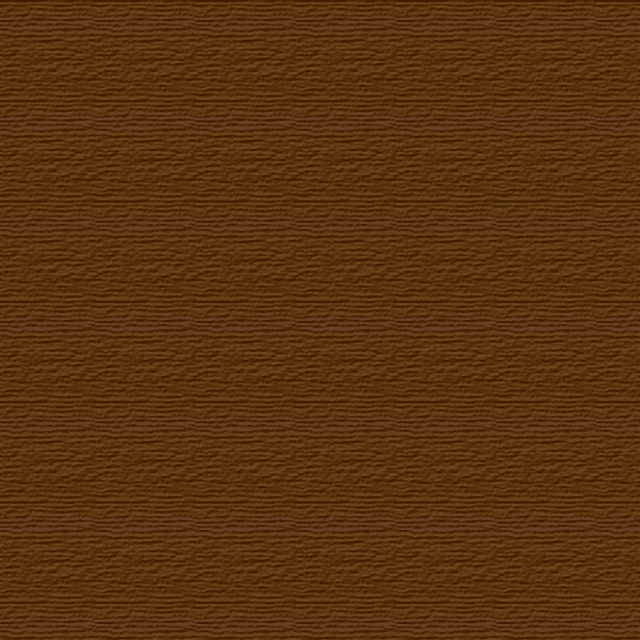
Write a WebGL 1 fragment shader that draws this texture.

```glsl
precision highp float;
// Dark brown embossed wood grain, tiled in small square patches.
// Sine ridges, stretched fibres and fine pits form a height field,
// lit from the upper left by differencing; a reddish band crosses each tile.

uniform vec2 u_resolution;

#define REPEATS 6.38          // tiles across and down
#define RIDGES 20.0           // ridge lines per tile
#define RIDGE_HEIGHT 0.19
#define FIBRE_HEIGHT 1.15
#define PIT_HEIGHT 0.8
#define SPECKLE_HEIGHT 0.45
#define TONE_DEPTH 0.08       // strength of the broad light and dark streaks
#define LIGHT_STEP vec2(0.008, 0.016)
#define DARK_BROWN vec3(0.25, 0.11, 0.0)
#define LIGHT_BROWN vec3(0.42, 0.27, 0.11)
#define RED_BROWN vec3(0.41, 0.25, 0.16)

const float TAU = 6.2831853;

float hash(vec2 cell) {
  return fract(sin(dot(cell, vec2(127.1, 311.7))) * 43758.5);
}

// Value noise that wraps once per tile; cells sets its cell counts.
float tileNoise(vec2 tile, vec2 cells, float seed) {
  vec2 p = tile * cells;
  vec2 i = floor(p);
  vec2 f = p - i;
  f = f * f * (3.0 - 2.0 * f);
  vec2 a = mod(i, cells) + seed;
  vec2 b = mod(i + 1.0, cells) + seed;
  return mix(mix(hash(a), hash(vec2(b.x, a.y)), f.x),
             mix(hash(vec2(a.x, b.y)), hash(b), f.x), f.y);
}

// Soft-edged horizontal zone between two heights of the tile.
float zone(float y, float start, float end, float soft) {
  return smoothstep(start - soft, start + soft, y)
       * (1.0 - smoothstep(end - soft, end + soft, y));
}

float woodHeight(vec2 p) {
  vec2 tile = fract(p);
  float rough = zone(tile.y, 0.45, 0.85, 0.15);

  // Ridges drift along the tile and slip back at its side seam.
  float drift = 0.3 * tile.x * (1.0 - smoothstep(0.9, 1.0, tile.x));
  float warp = 0.5 * tileNoise(tile, vec2(3.0, 7.0), 11.0)
             + 0.25 * tileNoise(tile, vec2(9.0, 12.0), 23.0);
  float ridge = sin(TAU * (RIDGES * tile.y + warp + drift));

  // Long fibres and speckle everywhere, short pits in the rough zone.
  float fibre = 0.55 * tileNoise(tile, vec2(5.0, 40.0), 37.0)
              + 0.45 * tileNoise(tile, vec2(13.0, 36.0), 53.0);
  float pits = tileNoise(tile, vec2(22.0, 39.0), 71.0);
  float speckle = tileNoise(tile, vec2(41.0, 43.0), 97.0);

  return RIDGE_HEIGHT * ridge * (1.0 - 0.5 * rough)
       + FIBRE_HEIGHT * fibre
       + PIT_HEIGHT * pits * mix(0.3, 1.0, rough)
       + SPECKLE_HEIGHT * speckle;
}

void main() {
  vec2 uv = gl_FragCoord.xy / u_resolution;
  vec2 p = vec2(uv.x, 1.0 - uv.y) * REPEATS;
  vec2 tile = fract(p);

  // Embossed relief plus faint horizontal streaks.
  float relief = woodHeight(p + 0.5 * LIGHT_STEP)
               - woodHeight(p - 0.5 * LIGHT_STEP);
  float streak = tileNoise(tile, vec2(2.0, 13.0), 89.0) - 0.5;
  float shade = clamp(0.58 + relief + TONE_DEPTH * streak, 0.0, 1.0);

  // Brown ramp, blue rising last, with reddish crests in the smooth band.
  vec3 ramp = vec3(shade, shade, pow(shade, 1.5));
  vec3 color = mix(DARK_BROWN, LIGHT_BROWN, ramp);
  float redBand = zone(tile.y, 0.14, 0.32, 0.05);
  color = mix(color, RED_BROWN, 0.85 * redBand * smoothstep(0.45, 0.85, shade));

  gl_FragColor = vec4(color, 1.0);
}
```
